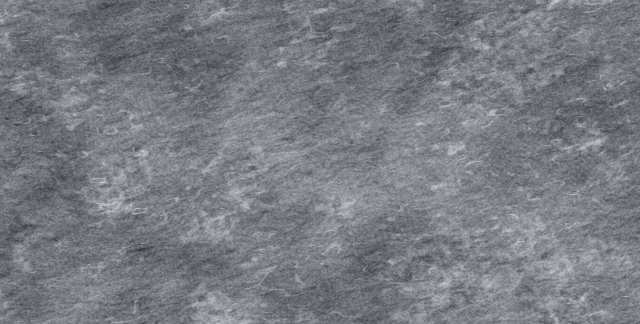
Write a Shadertoy shader that draws this texture.

```glsl
// Grey slate: mottled cloudy tone, short chipped relief rising slightly to the
// right, broken pale flecks and fine mineral grain. All layers are value noise;
// the relief is a height field lit from above by differencing two samples.

const vec3  STONE         = vec3(0.442, 0.446, 0.464); // tone before the light layers
const float CLOUD_AMOUNT  = 0.25;
const float BLOTCH_AMOUNT = 0.22;
const float RELIEF_AMOUNT = 0.36;
const float GRAIN_AMOUNT  = 0.17;
const float SCUFF_AMOUNT  = 0.12;
const float FLECK_AMOUNT  = 0.13;
const float CREASE_AMOUNT = 0.08;
const float SHEEN_AMOUNT  = 0.065;

const float CLEAVAGE_ANGLE = 0.22;             // radians above horizontal
const vec2  CLEAVAGE_SCALE = vec2(24.0, 46.0); // features per canvas height
const vec2  FLECK_SCALE    = vec2(20.0, 52.0);
const vec2  GRAIN_SCALE    = vec2(185.0, 225.0);
const vec2  LIGHT_STEP     = vec2(-0.002, 0.005);
const vec2  SHEEN_CENTRE   = vec2(0.38, 0.54); // fraction of the canvas
const vec2  SHEEN_SIZE     = vec2(0.32, 0.30);

float hash(vec2 cell) {
    return fract(sin(dot(cell, vec2(127.1, 311.7))) * 43758.5453);
}

float noise(vec2 p) {
    vec2 cell = floor(p);
    vec2 f = fract(p);
    f = f * f * (3.0 - 2.0 * f);
    float low  = mix(hash(cell), hash(cell + vec2(1.0, 0.0)), f.x);
    float high = mix(hash(cell + vec2(0.0, 1.0)), hash(cell + vec2(1.0, 1.0)), f.x);
    return mix(low, high, f.y);
}

vec2 rotate(vec2 p, float angle) {
    float c = cos(angle);
    float s = sin(angle);
    return vec2(c * p.x + s * p.y, c * p.y - s * p.x);
}

// Five octaves, each turned a little, normalised to 0..1
float fbm(vec2 p) {
    float sum = 0.0;
    float weight = 0.516;
    for (int i = 0; i < 5; i++) {
        sum += weight * noise(p);
        p = rotate(p, 0.5) * 2.03 + vec2(17.3, 9.1);
        weight *= 0.5;
    }
    return sum;
}

// Cleavage coordinates: tilted, wandering slowly and jittered finely
vec2 cleave(vec2 p) {
    vec2 q = rotate(p, CLEAVAGE_ANGLE);
    q.y += 0.07 * (noise(p * 2.7 + 4.0) - 0.5);
    q += 0.018 * (vec2(noise(p * 24.0), noise(p * 24.0 + 31.0)) - 0.5);
    return q;
}

float slateHeight(vec2 p) {
    return fbm(cleave(p) * CLEAVAGE_SCALE);
}

// Thin broken lines where stretched noise crosses its middle value
float brokenLines(vec2 p, float seed) {
    float n = noise(cleave(p) * FLECK_SCALE + seed);
    float crest = smoothstep(0.76, 0.97, 1.0 - abs(2.0 * n - 1.0));
    float gaps = smoothstep(0.50, 0.70, noise(p * vec2(38.0, 55.0) + seed));
    float region = smoothstep(0.40, 0.60, fbm(p * 5.0 + seed));
    return crest * gaps * region;
}

// Worn, speckled patches with ragged rims
float scuffs(vec2 p) {
    float wornArea = smoothstep(0.54, 0.66, fbm(rotate(p, 0.6) * vec2(5.5, 7.0) + 23.0));
    float speckle = smoothstep(0.30, 0.70, fbm(p * 50.0 + 3.0));
    return wornArea * speckle;
}

void mainImage(out vec4 fragColor, in vec2 fragCoord) {
    vec2 uv = fragCoord / iResolution.xy;
    vec2 p = fragCoord / iResolution.y;

    // Broad tone
    float cloud = fbm(rotate(p, 0.35) * vec2(2.0, 3.2) + 12.0) - 0.5;
    float blotch = fbm(rotate(p, 0.5) * vec2(10.0, 13.0) + 41.0) - 0.5;
    vec2 toSheen = (uv - SHEEN_CENTRE) / SHEEN_SIZE;
    float sheen = exp(-dot(toSheen, toSheen));

    // Surface detail
    float relief = slateHeight(p) - slateHeight(p + LIGHT_STEP);
    vec2 grainPoint = rotate(p, CLEAVAGE_ANGLE) * GRAIN_SCALE;
    float grain = 0.7 * noise(grainPoint) + 0.5 * noise(grainPoint * 1.6 + 19.0) - 0.6;

    float shade = CLOUD_AMOUNT * cloud
                + BLOTCH_AMOUNT * blotch
                + SHEEN_AMOUNT * sheen
                + RELIEF_AMOUNT * relief
                + GRAIN_AMOUNT * grain
                + SCUFF_AMOUNT * scuffs(p)
                + FLECK_AMOUNT * brokenLines(p, 53.0)
                - CREASE_AMOUNT * brokenLines(p, 97.0);

    fragColor = vec4(clamp(STONE + shade, 0.0, 1.0), 1.0);
}
```
